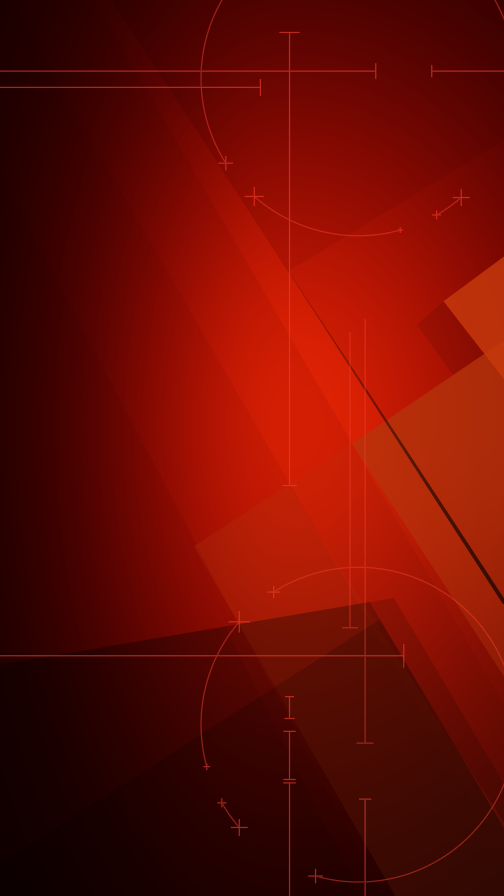
This background is drawn by a Shadertoy shader. Its source:

```glsl
// Dark red backdrop with a soft glow, slanted glassy panels and thin drafting lines.
#define CANVAS vec2(9.0, 16.0)
#define GLOW_CENTER vec2(5.2, 8.4)
#define GLOW_PEAK 0.72
#define AMBIENT 0.07
#define ORANGE vec3(0.82, 0.24, 0.05)
#define LINE_COLOR vec3(0.95, 0.24, 0.18)
#define LINE_ALPHA 0.62
#define LINE_HALF_WIDTH 0.011
#define RING_RADIUS 2.81

float pixelSize; // one screen pixel in canvas units

float coverage(float d) { return clamp(0.5 - d / pixelSize, 0.0, 1.0); }

// 1 on the left of the directed line a -> b
float leftOf(vec2 p, vec2 a, vec2 b) {
    vec2 dir = normalize(b - a);
    return coverage(dot(p - a, vec2(dir.y, -dir.x)));
}

float segmentDistance(vec2 p, vec2 a, vec2 b) {
    vec2 ab = b - a;
    float t = clamp(dot(p - a, ab) / max(dot(ab, ab), 1e-5), 0.0, 1.0);
    return length(p - a - ab * t);
}

float stroke(vec2 p, vec2 a, vec2 b) {
    return coverage(segmentDistance(p, a, b) - LINE_HALF_WIDTH);
}

// Straight line with a cross tick at each end
float rail(vec2 p, vec2 a, vec2 b, float tickA, float tickB) {
    vec2 across = normalize(b - a).yx;
    float ticks = max(stroke(p, a - across * tickA, a + across * tickA),
                      stroke(p, b - across * tickB, b + across * tickB));
    return max(stroke(p, a, b), ticks);
}

float plusMark(vec2 p, float size) {
    return max(stroke(p, vec2(-size, 0.0), vec2(size, 0.0)),
               stroke(p, vec2(0.0, -size), vec2(0.0, size)));
}

// Ring section between two angles in degrees, with a plus at each end
float arc(vec2 p, float from, float to, float plusA, float plusB) {
    vec2 range = radians(vec2(from, to));
    float middle = 0.5 * (range.x + range.y);
    vec2 q = mat2(cos(middle), -sin(middle), sin(middle), cos(middle)) * p;
    float inside = step(abs(atan(q.y, q.x)), 0.5 * (range.y - range.x));
    float line = inside * coverage(abs(length(p) - RING_RADIUS) - LINE_HALF_WIDTH);
    vec2 endA = RING_RADIUS * vec2(cos(range.x), sin(range.x));
    vec2 endB = RING_RADIUS * vec2(cos(range.y), sin(range.y));
    return max(0.8 * line, max(plusMark(p - endA, plusA), plusMark(p - endB, plusB)));
}

vec3 redRamp(float level) {
    return vec3(level, 0.19 * pow(level, 2.5), 0.02 * level * level);
}

vec3 panels(vec2 p) {
    // Glow, falling off faster towards the left
    vec2 g = p - GLOW_CENTER;
    g /= vec2(g.x < 0.0 ? 3.7 : 5.6, 7.3);
    float level = AMBIENT + GLOW_PEAK * exp(-dot(g, g));

    // Slanted bands of the upper half
    float seam = leftOf(p, vec2(3.96, 12.98), vec2(9.0, 5.25));
    float band = leftOf(p, vec2(2.29, 14.96), vec2(6.29, 8.08)) * (1.0 - seam);
    float rise = leftOf(p, vec2(9.0, 13.5), vec2(4.9, 11.0));
    level *= 1.0 + 0.06 * band - 0.05 * seam + 0.06 * rise * seam;
    level *= 0.97 + 0.05 * leftOf(p, vec2(3.27, 10.67), vec2(5.15, 7.4));
    level *= 0.97 + 0.06 * leftOf(p, vec2(0.7, 11.6), vec2(4.27, 4.85));

    // Middle sheet under a rising edge
    float sheet = leftOf(p, vec2(6.29, 8.08), vec2(2.7, 5.75));
    float sheetRight = leftOf(p, vec2(5.15, 7.31), vec2(6.6, 5.05));
    float sheetLeft = leftOf(p, vec2(3.0, 7.06), vec2(4.27, 4.85));
    vec3 color = redRamp(level);
    color = mix(color, ORANGE * 0.85, sheet * sheetLeft * mix(0.28, 0.14, sheetRight));

    // Orange panels on the right
    float panel = leftOf(p, vec2(6.29, 8.08), vec2(9.0, 3.92))
                * leftOf(p, vec2(9.0, 9.92), vec2(6.29, 8.08));
    float fade = smoothstep(3.5, 8.5, p.y);
    color = mix(color, ORANGE * 0.86, panel * mix(0.35, 0.72, fade));
    float notch = leftOf(p, vec2(7.92, 10.62), vec2(7.44, 10.2))
                * leftOf(p, vec2(7.44, 10.2), vec2(8.1, 9.3))
                * leftOf(p, vec2(9.0, 9.23), vec2(7.92, 10.62)) * (1.0 - panel);
    color *= 1.0 - 0.1 * notch;
    float corner = leftOf(p, vec2(7.92, 10.62), vec2(9.0, 9.23))
                 * leftOf(p, vec2(9.0, 11.42), vec2(7.92, 10.62));
    color = mix(color, ORANGE * 0.95, 0.8 * corner);

    // Dark seam, heavier towards the right
    float weight = smoothstep(4.0, 9.0, p.x);
    float seamDistance = segmentDistance(p, vec2(3.96, 12.98), vec2(9.0, 5.25));
    color *= 1.0 - (0.15 + 0.5 * weight) * coverage(seamDistance - 0.035 * weight);

    // Dark lower slab with inner facets and a shaded rim
    float slabTop = leftOf(p, vec2(6.6, 5.25), vec2(0.0, 4.13));
    float slab = slabTop * leftOf(p, vec2(9.0, 1.21), vec2(6.6, 5.25));
    float rim = slabTop * leftOf(p, vec2(9.3, 1.5), vec2(6.75, 5.8)) - slab;
    float facet = leftOf(p, vec2(5.2, 3.92), vec2(0.0, 0.58));
    float crease = leftOf(p, vec2(4.58, 3.7), vec2(6.25, 0.37));
    float shade = 0.36 + 0.12 * facet - 0.05 * crease;
    return color * (1.0 - shade * slab - 0.15 * max(rim, 0.0));
}

float draftingLines(vec2 p) {
    float ink = rail(p, vec2(-1.0, 14.73), vec2(6.71, 14.73), 0.0, 0.13);
    ink = max(ink, rail(p, vec2(7.71, 14.73), vec2(10.0, 14.73), 0.1, 0.0));
    ink = max(ink, rail(p, vec2(-1.0, 14.44), vec2(4.65, 14.44), 0.0, 0.14));
    ink = max(ink, rail(p, vec2(-1.0, 4.29), vec2(7.21, 4.29), 0.0, 0.2));
    ink = max(ink, rail(p, vec2(5.17, 15.42), vec2(5.17, 7.33), 0.17, 0.12));
    ink = max(ink, 0.8 * rail(p, vec2(6.25, 10.06), vec2(6.25, 4.79), 0.0, 0.13));
    ink = max(ink, 0.8 * rail(p, vec2(6.52, 10.29), vec2(6.52, 2.73), 0.0, 0.14));
    ink = max(ink, rail(p, vec2(5.17, 3.56), vec2(5.17, 3.17), 0.07, 0.08));
    ink = max(ink, rail(p, vec2(5.17, 2.94), vec2(5.17, 2.08), 0.1, 0.1));
    ink = max(ink, rail(p, vec2(5.17, 2.02), vec2(5.17, -1.0), 0.1, 0.0));
    ink = max(ink, rail(p, vec2(6.52, 1.73), vec2(6.52, -1.0), 0.1, 0.0));

    vec2 upper = p - vec2(6.4, 14.6), lower = p - vec2(6.4, 3.06);
    ink = max(ink, arc(upper, 20.0, 212.6, 0.0, 0.12));
    ink = max(ink, arc(upper, 228.6, 285.4, 0.16, 0.04));
    ink = max(ink, arc(upper, 299.8, 310.8, 0.07, 0.14));
    ink = max(ink, arc(lower, -105.8, 122.6, 0.12, 0.1));
    ink = max(ink, arc(lower, 139.2, 195.5, 0.18, 0.05));
    return max(ink, arc(lower, 209.8, 220.8, 0.07, 0.14));
}

void mainImage(out vec4 fragColor, in vec2 fragCoord) {
    vec2 p = fragCoord / iResolution.xy * CANVAS;
    pixelSize = CANVAS.y / iResolution.y;
    vec3 color = mix(panels(p), LINE_COLOR, LINE_ALPHA * draftingLines(p));
    fragColor = vec4(color, 1.0);
}
```
